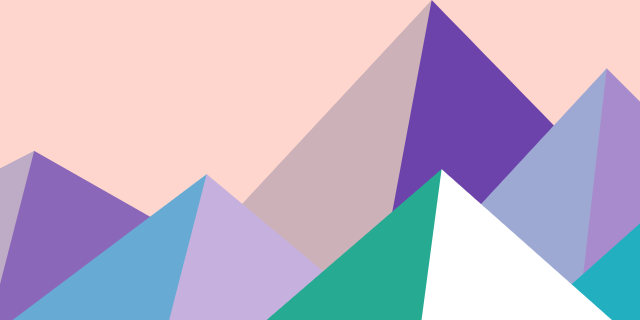
Give the GLSL for this background, as a WebGL 1 fragment shader.

```glsl
precision highp float;

uniform vec2 u_resolution;

// Soft coverage of the side where x + slope * drop is positive
float edge(float x, float drop, float slope) {
  float pixel = 1.0 / u_resolution.y;
  float dist = (x + slope * drop) / sqrt(1.0 + slope * slope);
  return clamp(dist / pixel + 0.5, 0.0, 1.0);
}

// slopes: horizontal run per unit of drop for left flank, ridge, right flank
void mountain(inout vec3 color, vec2 p, vec2 peak, vec3 slopes, vec3 leftFace, vec3 rightFace) {
  float x = p.x - peak.x;
  float drop = peak.y - p.y;
  float body = min(edge(x, drop, slopes.x), edge(-x, drop, slopes.z));
  vec3 face = mix(leftFace, rightFace, edge(x, drop, slopes.y));
  color = mix(color, face, body);
}

void main() {
  vec2 p = gl_FragCoord.xy / u_resolution * vec2(2.0, 1.0);

  // Sky
  vec3 color = vec3(1.0, 0.84, 0.804);

  // Far peaks
  mountain(color, p, vec2(1.349, 1.0), vec3(0.93, 0.186, 0.974),
           vec3(0.804, 0.694, 0.725), vec3(0.424, 0.263, 0.667));
  mountain(color, p, vec2(1.896, 0.7865), vec3(0.926, 0.114, 1.0),
           vec3(0.62, 0.663, 0.827), vec3(0.659, 0.545, 0.8));
  mountain(color, p, vec2(0.1068, 0.5286), vec3(1.952, 0.256, 1.76),
           vec3(0.745, 0.671, 0.776), vec3(0.545, 0.404, 0.725));

  // Near peaks
  mountain(color, p, vec2(0.6458, 0.4557), vec3(1.331, 0.257, 1.2),
           vec3(0.404, 0.671, 0.831), vec3(0.776, 0.69, 0.867));
  mountain(color, p, vec2(2.1, 0.391), vec3(1.123, 0.1, 1.1),
           vec3(0.133, 0.686, 0.753), vec3(1.0));
  mountain(color, p, vec2(1.38, 0.4714), vec3(1.16, 0.133, 1.129),
           vec3(0.153, 0.667, 0.573), vec3(1.0));

  gl_FragColor = vec4(color, 1.0);
}
```
